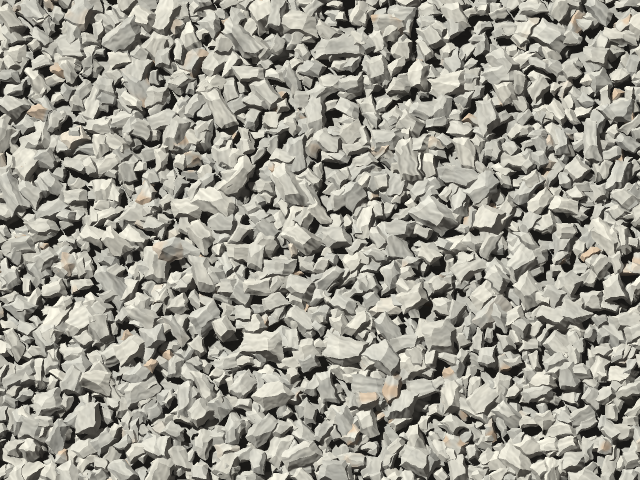
Reproduce this texture procedurally as a Shadertoy shader.

```glsl
// Sunlit bed of crushed grey schist: angular, streaked stones with hard shadows.

const int LAYERS = 4;
const int SHADOW_STEPS = 6;
const vec3 SUN = vec3(-0.42, 0.54, 0.73);
const vec3 PALE_STONE = vec3(0.86, 0.835, 0.715);
const vec3 GREY_STONE = vec3(0.63, 0.63, 0.565);
const vec3 RUST = vec3(0.74, 0.47, 0.25);
const vec3 SKY_FILL = vec3(0.085, 0.080, 0.076);

struct Surface {
    float height;
    vec3 normal;
    vec2 grain;   // coordinates along and across the stone
    vec4 seed;
};

vec4 hash4(vec2 p) {
    vec4 h = fract(p.xyxy * vec4(0.1031, 0.1030, 0.0973, 0.1099));
    h += dot(h, h.wzxy + 33.33);
    return fract((h.xxyz + h.yzzw) * h.zywx);
}

float noise(vec2 p) {
    vec2 i = floor(p), f = fract(p);
    f = f * f * (3.0 - 2.0 * f);
    float low = mix(hash4(i).x, hash4(i + vec2(1, 0)).x, f.x);
    float high = mix(hash4(i + vec2(0, 1)).x, hash4(i + vec2(1, 1)).x, f.x);
    return mix(low, high, f.y);
}

mat2 rotation(float a) {
    float c = cos(a), s = sin(a);
    return mat2(c, s, -s, c);
}

// Cuts one stone from a tilted top and six sloping sides; keeps the highest.
void addStone(inout Surface s, vec2 offset, vec2 halfSize, float base, float angle, vec4 seed) {
    mat2 turn = rotation(angle);
    vec2 q = offset * turn;
    vec2 u = q / halfSize;
    if (dot(u, u) > 2.0) return;
    vec2 slope = (seed.xy - 0.5) * vec2(0.6, 1.0);
    float z = halfSize.y * 0.65 + dot(q, slope);
    for (int i = 0; i < 6; i++) {
        vec4 r = hash4(seed.xy * 91.7 + float(i) * 3.1);
        bool corner = i > 3;
        float a = corner ? r.x * 6.2832 : float(i) * 1.5708 + (r.x - 0.5) * 0.6;
        vec2 dir = vec2(cos(a), sin(a));
        float reach = corner ? mix(0.8, 1.1, r.y) : mix(0.78, 1.0, r.y);
        float steep = mix(0.8, 3.0, r.z) * halfSize.y;
        float side = (reach - dot(u, dir)) * steep;
        if (side < z) {
            z = side;
            slope = -dir * steep / halfSize;
        }
    }
    if (z > 0.0 && z + base > s.height) {
        s = Surface(z + base, normalize(vec3(-(turn * slope), 1.0)), q + seed.zw * 7.0, seed);
    }
}

// Piles up layers of jittered grids, from large stones to small chips.
Surface gravel(vec2 p) {
    Surface s = Surface(0.0, vec3(0, 0, 1), p, vec4(0.3));
    for (int layer = 0; layer < LAYERS; layer++) {
        float l = float(layer);
        float density = 12.0 * pow(1.3, l);
        mat2 turn = rotation(0.4 + l * 0.65);
        vec2 g = turn * p * density;
        vec2 corner = floor(g - 0.5);
        for (int k = 0; k < 4; k++) {
            vec2 cell = corner + vec2(k & 1, k >> 1);
            vec4 seed = hash4(cell + l * 37.7 + 11.0);
            vec4 place = hash4(cell + l * 53.3 + 205.0);
            if (layer == 0 && place.w < 0.4) continue;
            vec2 centre = cell + 0.5 + (place.xy - 0.5) * 0.5;
            vec2 halfSize = vec2(mix(0.38, 0.6, seed.z), mix(0.23, 0.41, seed.w)) / density;
            float base = 0.003 + place.z * 0.026 + (3.0 - l) * 0.002;
            addStone(s, (g - centre) * turn / density, halfSize, base, place.w * 31.4, seed);
        }
    }
    return s;
}

float sunlight(vec2 p, float height) {
    float blocked = 0.0;
    vec2 heading = normalize(SUN.xy);
    float climb = SUN.z / length(SUN.xy);
    for (int i = 0; i < SHADOW_STEPS; i++) {
        float t = 0.0025 + 0.0048 * float(i);
        float clearance = gravel(p + heading * t).height - height - t * climb;
        blocked = max(blocked, clearance);
    }
    return 1.0 - smoothstep(0.0, 0.0025, blocked);
}

vec3 stoneColour(Surface s) {
    float blotch = noise(s.grain * 55.0);
    float rusty = smoothstep(0.91, 0.98, s.seed.y) * smoothstep(0.25, 0.7, blotch);
    vec3 colour = mix(GREY_STONE, PALE_STONE, clamp(s.seed.x * 0.8 + blotch * 0.4, 0.0, 1.0));
    return mix(colour, RUST, rusty * 0.6);
}

vec3 shade(vec2 p) {
    p += (vec2(noise(p * 85.0), noise(p * 85.0 + 40.0)) - 0.5) * 0.006;
    Surface s = gravel(p);
    float streak = noise(s.grain * vec2(32.0, 190.0));
    float grit = noise(s.grain * vec2(150.0, 260.0));
    float relief = (streak - 0.5) * mix(0.2, 0.65, s.seed.z) + (grit - 0.5) * 0.25;
    float diffuse = max(dot(s.normal, normalize(SUN)) + relief * 0.6, 0.0);
    float openness = smoothstep(0.0, 0.038, s.height);
    vec3 light = vec3(1.02) * diffuse * sunlight(p, s.height);
    light += SKY_FILL * mix(0.1, 1.0, openness) * (1.0 + relief);
    return stoneColour(s) * light;
}

void mainImage(out vec4 fragColor, in vec2 fragCoord) {
    vec3 colour = vec3(0.0);
    for (int i = 0; i < 4; i++) {
        vec2 subpixel = vec2(i & 1, i >> 1) * 0.5 - 0.25;
        vec3 lit = shade((fragCoord + subpixel) / iResolution.y);
        colour += pow(clamp(lit, 0.0, 1.0), vec3(1.0 / 2.2)) * 0.25;
    }
    fragColor = vec4(colour, 1.0);
}
```
